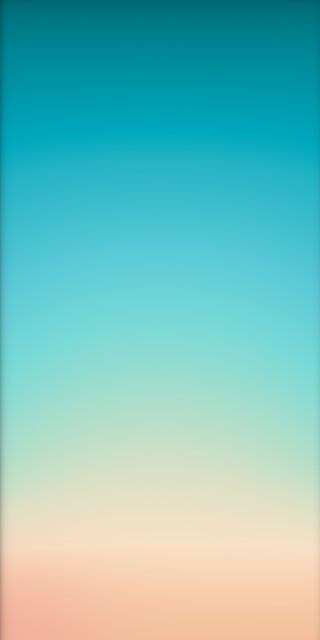
A WebGL 2 fragment shader for this background:

```glsl
#version 300 es
precision highp float;
// Soft sunset sky: deep teal through aqua to cream and peach, with arched bands and shaded borders.
uniform vec2 u_resolution;
out vec4 fragColor;

#define ARCH 0.08          // how far the bands sag toward the sides
#define CORNER_GLOW 0.8    // strength of the pink lower left corner
#define LEFT_SHADE 0.26    // darkness of the left border
#define RIGHT_SHADE 0.08   // darkness of the right border
#define TOP_SHADE 0.10     // darkness of the top border
#define GRAIN 0.004        // dither that hides banding

// Sky colours (rgb) with their depth below the top edge (w)
const int STOPS = 12;
const vec4 SKY[STOPS] = vec4[STOPS](
  vec4(0.00, 0.43, 0.47, 0.000),
  vec4(0.00, 0.53, 0.59, 0.080),
  vec4(0.00, 0.66, 0.74, 0.205),
  vec4(0.14, 0.70, 0.77, 0.250),
  vec4(0.35, 0.79, 0.84, 0.390),
  vec4(0.47, 0.85, 0.84, 0.500),
  vec4(0.56, 0.86, 0.82, 0.560),
  vec4(0.69, 0.87, 0.79, 0.640),
  vec4(0.87, 0.88, 0.77, 0.750),
  vec4(0.97, 0.88, 0.78, 0.850),
  vec4(0.97, 0.80, 0.67, 0.930),
  vec4(0.95, 0.75, 0.60, 1.000));

vec3 skyColor(float depth) {
  vec3 color = SKY[0].rgb;
  for (int i = 1; i < STOPS; i++) {
    float blend = clamp((depth - SKY[i - 1].w) / (SKY[i].w - SKY[i - 1].w), 0.0, 1.0);
    color = mix(color, SKY[i].rgb, blend);
  }
  return color;
}

float hash(vec2 p) {
  return fract(sin(dot(p, vec2(12.99, 78.23))) * 43758.5);
}

// Shade that fades out with distance from a border
float border(float dist, float width) {
  return exp(-dist / width);
}

void main() {
  vec2 uv = gl_FragCoord.xy / u_resolution;
  float depth = 1.0 - uv.y;

  // Arched bands, flattening near the top and the horizon
  float side = 2.0 * uv.x - 1.0;
  float sag = smoothstep(0.0, 0.65, depth) * (1.0 - smoothstep(0.72, 0.9, depth));
  vec3 color = skyColor(depth - ARCH * sag * side * side);

  // Pink warmth in the lower left corner
  float corner = exp(-dot(uv * vec2(3.2, 9.0), uv * vec2(3.2, 9.0)));
  color = mix(color, vec3(0.95, 0.68, 0.61), CORNER_GLOW * corner);

  // Thin dark borders
  color *= 1.0 - LEFT_SHADE * border(uv.x, 0.010);
  color *= 1.0 - RIGHT_SHADE * border(1.0 - uv.x, 0.008);
  color *= 1.0 - TOP_SHADE * border(depth, 0.008);

  color += GRAIN * (hash(floor(uv * vec2(256.0, 512.0))) - 0.5);
  fragColor = vec4(clamp(color, 0.0, 1.0), 1.0);
}
```
